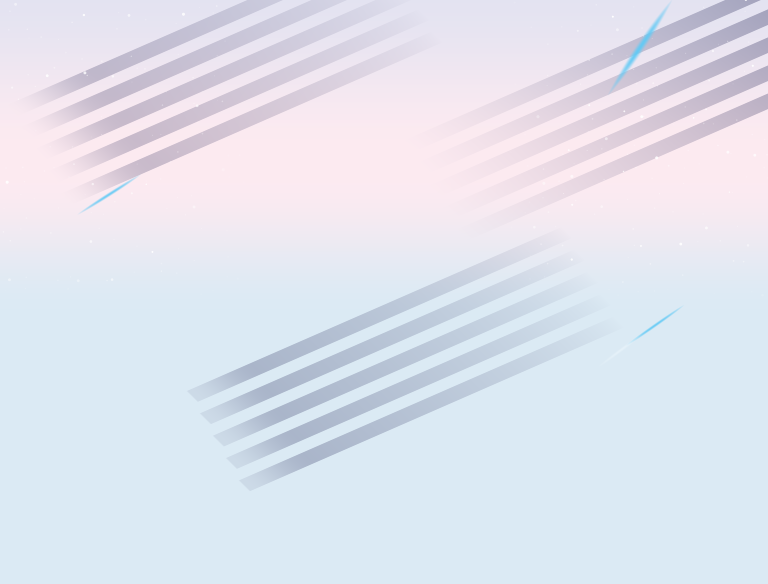
This background is drawn by a WebGL 2 fragment shader. Its source:

```glsl
#version 300 es
precision highp float;

uniform vec2 u_resolution;
out vec4 fragColor;

float hash(vec2 p) {
    p = fract(p * vec2(0.1031, 0.1173));
    p += dot(p, p.yx + 33.33);
    return fract((p.x + p.y) * p.x * 43.7);
}

// Sky: lavender at the top, pink band, flat pale blue below
vec3 sky(float y) {
    vec3 blue = vec3(0.86, 0.918, 0.957);
    vec3 pink = vec3(0.988, 0.918, 0.943);
    vec3 lavender = vec3(0.89, 0.89, 0.945);
    vec3 col = mix(blue, pink, smoothstep(0.46, 0.70, y));
    return mix(col, lavender, smoothstep(0.74, 1.02, y));
}

// Five parallel slanted bars; x is the coverage, y the distance along a bar
vec2 bars(vec2 p, vec2 corner, float px) {
    const float pitch = 0.044, width = 0.0245;
    vec2 along = normalize(vec2(1.0, 0.4375));
    vec2 q = p - corner;
    float u = dot(q, along);
    float v = dot(q, vec2(along.y, -along.x));
    float k = clamp(round((v - 0.5 * width) / pitch), 0.0, 4.0);
    float local = v - k * pitch;
    u -= 0.0051 * k + 0.4 * local;
    float edge = abs(local - 0.5 * width) - 0.5 * width;
    float cover = smoothstep(0.6 * px, -0.6 * px, edge) * smoothstep(-px, px, u);
    return vec2(cover, u);
}

// Bars that rise quickly from the left and thin out to the right
float fadingBars(vec2 p, vec2 corner, float start, float rise, float px) {
    vec2 b = bars(p, corner, px);
    float fall = pow(clamp((0.70 - b.y) / 0.58, 0.0, 1.0), 0.7);
    return b.x * mix(start, 1.0, smoothstep(0.0, rise, b.y)) * fall;
}

// Lens-shaped streak of light from a to b
float glint(vec2 p, vec2 a, vec2 b, float width, float px) {
    vec2 axis = b - a;
    float t = dot(p - a, axis) / dot(axis, axis);
    float d = length(p - a - axis * t);
    float taper = clamp(4.0 * t * (1.0 - t), 0.0, 1.0);
    return taper * smoothstep(width * taper + px, 0.0, d);
}

// One star per chosen cell, with random place, size and brightness
float stars(vec2 p, float cell, float amount, float radius, float px) {
    vec2 id = floor(p / cell) + 7.0;
    vec2 offset = 0.15 + 0.7 * vec2(hash(id + 11.3), hash(id + 47.9));
    float d = length(fract(p / cell) - offset) * cell;
    float r = radius * (0.5 + 0.7 * hash(id + 83.1));
    float shown = step(hash(id), amount) * (0.4 + 0.6 * hash(id + 29.7));
    return shown * smoothstep(r + 0.6 * px, r - 0.6 * px, d);
}

void main() {
    float px = 1.0 / u_resolution.y;
    vec2 p = gl_FragCoord.xy * px;
    vec3 col = sky(p.y);

    // Shaded bars: upper left, lower middle, and upper right
    float shade = 0.72 * fadingBars(p, vec2(0.0086, 0.8185), 0.0, 0.17, px);
    shade += 0.75 * fadingBars(p, vec2(0.320, 0.3305), 0.3, 0.12, px);
    vec2 right = bars(p, vec2(0.690, 0.7586), px);
    shade += right.x * pow(clamp(right.y / 0.70, 0.0, 1.0), 1.15);
    col *= mix(vec3(1.0), vec3(0.70, 0.70, 0.77), clamp(shade, 0.0, 1.0));

    // Star clusters in the two upper corners
    float cluster = 1.0 - smoothstep(0.28, 0.45, p.x) + smoothstep(0.85, 0.98, p.x);
    cluster *= smoothstep(0.48, 0.54, p.y);
    float starlight = stars(p, 0.06, 0.45, 0.0022, px) + 0.45 * stars(p, 0.027, 0.35, 0.0012, px);
    col = mix(col, vec3(1.0), clamp(cluster * starlight, 0.0, 1.0));

    // Cyan glints
    float light = 0.95 * glint(p, vec2(1.040, 0.835), vec2(1.152, 1.002), 0.007, px);
    light += 0.9 * glint(p, vec2(0.132, 0.632), vec2(0.242, 0.702), 0.0025, px);
    light += 0.9 * glint(p, vec2(1.072, 0.408), vec2(1.172, 0.478), 0.002, px);
    col = mix(col, vec3(0.38, 0.79, 0.96), clamp(light, 0.0, 1.0));
    float trail = glint(p, vec2(1.025, 0.372), vec2(1.10, 0.428), 0.002, px);
    col = mix(col, vec3(0.93, 0.97, 0.99), 0.5 * trail);

    fragColor = vec4(col, 1.0);
}
```
